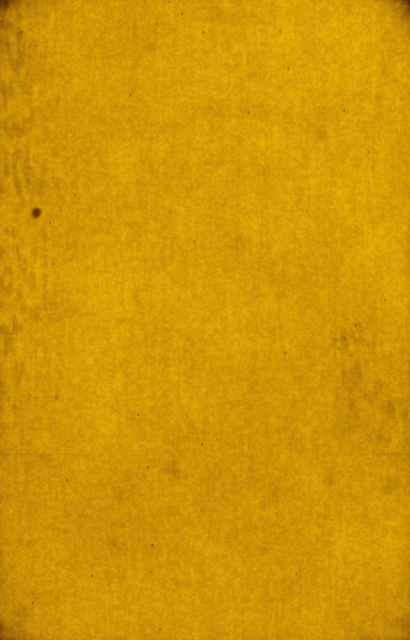
A WebGL 1 fragment shader for this texture:

```glsl
precision highp float;
// Aged golden paper: a soft uneven ground with fine grain, worn sides and dark corners.
// Cellular noise (blended random cells) gives the mottling, grain and fibres;
// scattered cell points give the smudges, specks and clustered stains.

uniform vec2 u_resolution;

const vec3 GOLD = vec3(0.82, 0.60, 0.02);
const vec3 BROWN = vec3(0.57, 0.35, 0.03);
const vec3 UMBER = vec3(0.22, 0.10, 0.02);
const float MOTTLE = 0.036;
const float GRAIN = 0.062;
const float FIBRE = 0.03;
const float SMUDGE = 0.30;
const float SPECK = 0.75;
const float WEAR = 0.30;
const float CORNER = 1.35;
const float CREASE_Y = 0.29;
const vec2 BURN_AT = vec2(0.056, 0.667);

vec3 hash3(vec2 p) {
  vec3 q = fract(p.xyx * vec3(0.1031, 0.1030, 0.0973));
  q += dot(q, q.yxz + 33.33);
  return fract((q.xxy + q.yzz) * q.zyx);
}

// Smooth cellular noise: zero mean, about unit deviation.
float cells(vec2 p) {
  vec2 base = floor(p);
  float sum = 0.0, energy = 0.0;
  for (int j = -1; j <= 1; j++) {
    for (int i = -1; i <= 1; i++) {
      vec2 cell = base + vec2(float(i), float(j));
      vec3 h = hash3(cell + 57.0);
      vec2 d = p - cell - 0.25 - 0.5 * h.xy;
      float w = max(0.0, 1.0 - dot(d, d) / 1.56);
      w *= w;
      sum += w * (h.z - 0.5);
      energy += w * w;
    }
  }
  return 3.46 * sum / sqrt(energy);
}

// Random dots, one per chosen cell; softness is the blur in cell units.
float scatter(vec2 p, float chance, float radius, float softness) {
  vec2 base = floor(p);
  float ink = 0.0;
  for (int j = -1; j <= 1; j++) {
    for (int i = -1; i <= 1; i++) {
      vec2 cell = base + vec2(float(i), float(j));
      vec3 h = hash3(cell + 113.0);
      float size = radius * (0.5 + fract(h.z * 91.7));
      float d = length(p - cell - h.xy);
      float dot1 = 1.0 - smoothstep(size - softness, size + softness, d);
      ink = max(ink, dot1 * step(h.z, chance));
    }
  }
  return ink;
}

float blob(vec2 p, vec2 centre, vec2 size) {
  vec2 d = (p - centre) / size;
  return exp(-dot(d, d));
}

void main() {
  vec2 p = gl_FragCoord.xy / u_resolution.y;
  float pixel = 1.0 / u_resolution.y;
  float width = u_resolution.x / u_resolution.y;
  vec2 edge = min(p, vec2(width, 1.0) - p);
  float broad = cells(p * 13.0);
  float ragged = cells(p * vec2(55.0, 75.0));

  // Broad light: brighter at the upper right, duller low in the middle.
  float tone = 0.98 + 0.15 * smoothstep(0.05, 0.6, p.x) * smoothstep(0.35, 0.9, p.y);
  tone -= 0.09 * blob(p, vec2(0.33, 0.33), vec2(0.26, 0.24));

  // Mottling, fibres and grain.
  tone += MOTTLE * (cells(p * vec2(4.0, 6.0) + 9.0) + broad + 0.7 * cells(p * 32.0));
  tone += FIBRE * (cells(p * vec2(260.0, 28.0)) + 0.5 * cells(p * vec2(40.0, 220.0)));
  tone += GRAIN * (cells(p * 360.0) + 0.6 * cells(p * 150.0));

  // Two pale tide marks across the top.
  vec2 tide = vec2(p.x - 0.39, mod(p.y - 0.755, 0.145) - 0.0725);
  tide += vec2(0.012, 0.003) * cells(p * 22.0);
  float band = 1.0 - smoothstep(0.011, 0.014, abs(tide.y + 0.02 * tide.x));
  band *= (1.0 - smoothstep(0.06, 0.10, abs(tide.x))) * step(0.75, p.y);
  tone -= 0.11 * band;

  // Gritty wear along the left side and in patches at the right.
  float leftWear = (1.0 - smoothstep(0.0, 0.14, p.x)) * smoothstep(0.24, 0.40, p.y);
  float rightWear = blob(p, vec2(width - 0.09, 0.46), vec2(0.035, 0.05))
    + blob(p, vec2(width - 0.05, 0.35), vec2(0.06, 0.07));
  float worn = min(leftWear + rightWear, 1.0);
  float grit = smoothstep(-0.6, 2.0, cells(p * vec2(150.0, 65.0)) + 0.7 * broad);
  tone -= WEAR * worn * (0.25 + 1.2 * grit);

  // Soft smudges, upright specks and tight clusters of stains.
  vec2 wobble = 0.0025 * vec2(ragged, cells(p * 60.0 + 31.0));
  tone -= SMUDGE * scatter((p + wobble) * 10.0, 0.34, 0.07, 0.13) * (0.8 + 0.25 * ragged);
  tone -= SPECK * scatter(p * vec2(36.0, 25.0), 0.10, 0.045, max(0.03, 18.0 * pixel));
  float cluster = blob(p, vec2(0.06, 0.37), vec2(0.04, 0.015))
    + blob(p, vec2(width - 0.095, 0.47), vec2(0.025, 0.03));
  tone -= 0.9 * cluster * scatter((p + wobble) * 75.0, 0.4, 0.22, 0.18);

  // One burnt spot and a faint crease.
  float burn = length(p + 0.4 * wobble - BURN_AT);
  tone -= 1.5 * (1.0 - smoothstep(0.003, 0.012, burn));
  float crease = 1.0 - smoothstep(0.0, 1.5 * pixel + 0.0005, abs(p.y - CREASE_Y));
  tone -= 0.18 * crease * smoothstep(0.10, 0.28, abs(p.x - 0.5 * width));

  // Darkened corners and rim.
  float corner = exp(-edge.x / 0.035 - edge.y / 0.04);
  float rim = exp(-edge.x / 0.010) + 0.6 * exp(-edge.y / 0.008);
  tone -= (CORNER * corner + 0.18 * rim) * (1.0 + 0.2 * broad + 0.15 * ragged);

  vec3 paper = mix(BROWN, GOLD, clamp(tone, 0.0, 1.4));
  gl_FragColor = vec4(mix(paper, UMBER, clamp(-tone, 0.0, 1.0)), 1.0);
}
```
